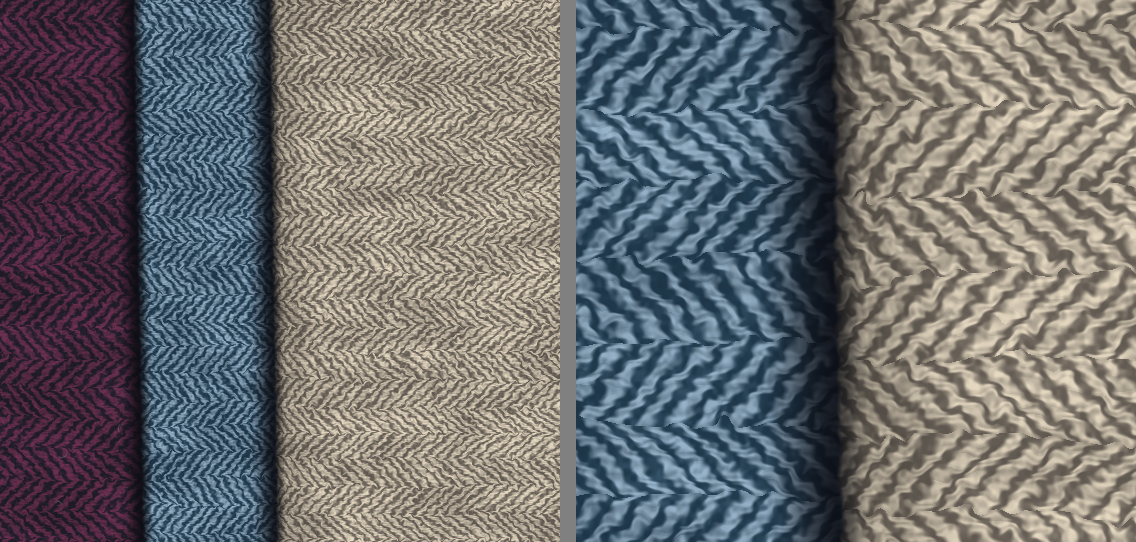
Left, the full canvas; right, a detail of the centre.
This texture is drawn by a WebGL 1 fragment shader. Its source:

```glsl
precision highp float;
// Three folded lengths of wool herringbone: burgundy, blue and beige.
// Each cloth is a zigzag of slanted stripes built from stepped stitches,
// roughened by noise, then shaded where it rolls into the next fold.

uniform vec2 u_resolution;

const float TAU = 6.28318;
const float STITCHES = 7.0; // stitches along a stripe in each row

const vec3 WINE_DARK = vec3(0.12, 0.11, 0.155);
const vec3 WINE_LIGHT = vec3(0.37, 0.17, 0.28);
const vec3 BLUE_DARK = vec3(0.125, 0.225, 0.30);
const vec3 BLUE_LIGHT = vec3(0.50, 0.60, 0.68);
const vec3 BEIGE_DARK = vec3(0.40, 0.37, 0.335);
const vec3 BEIGE_LIGHT = vec3(0.795, 0.75, 0.67);
const vec3 SHADOW = vec3(0.04, 0.045, 0.07);

float hash(vec2 p) {
  return fract(sin(dot(p, vec2(127.1, 311.7))) * 43758.5453);
}

float noise(vec2 p) {
  vec2 i = floor(p);
  vec2 f = fract(p);
  f = f * f * (3.0 - 2.0 * f);
  float low = mix(hash(i), hash(i + vec2(1.0, 0.0)), f.x);
  float high = mix(hash(i + vec2(0.0, 1.0)), hash(i + vec2(1.0, 1.0)), f.x);
  return mix(low, high, f.y);
}

// Herringbone cloth: size holds stripe pitch and row height, fill the light share.
vec3 herringbone(vec2 p, vec2 size, float lean, float fill, float pixel,
                 vec3 dark, vec3 light) {
  // Loose hand of the cloth: slow drift plus ragged yarn
  float drift = noise(p * 11.0) - 0.5;
  float ragged = noise(p * 210.0) - 0.5;
  float frayed = noise(p * 110.0 + 5.0) - 0.5;
  float row = p.y / size.y + drift * 0.28 + frayed * 0.2;
  float along = fract(row);
  float odd = mod(floor(row), 2.0);

  // Stepped slant, reversed on every other row
  float stepped = along - 0.9 * sin(TAU * along * STITCHES) / (TAU * STITCHES);
  float slant = mix(stepped, 1.0 - stepped, odd);
  float phase = p.x / size.x + (slant - 0.5) * lean + odd * 0.3;
  phase += drift * 0.5 + ragged * 0.28;

  // Soft stripe edge, widened to cover a pixel
  float offset = abs(fract(phase) - 0.5) * 2.0;
  float soft = 0.28 + pixel / size.x;
  float stripe = 1.0 - smoothstep(fill - soft, fill + soft, offset);

  // Each stitch has its own tone and a rounded face that thins at its ends
  float thread = row * STITCHES;
  float tone = hash(vec2(floor(phase), floor(thread)));
  float across = (fract(phase) - 0.5) * mix(1.0, -1.0, odd);
  float twist = 0.5 + 0.5 * cos(TAU * (fract(thread) - 0.5 + 0.6 * across));
  stripe *= 0.68 + 0.26 * twist + 0.24 * tone;

  // Brushed fuzz and broad worn patches
  float fuzz = noise(p * vec2(330.0, 270.0)) - 0.5;
  float wear = noise(p * vec2(15.0, 24.0) + 7.0) - 0.5;
  stripe = clamp(stripe + fuzz * 0.22 + wear * 0.14, 0.0, 1.1);
  return mix(dark, light, stripe) * (1.0 + fuzz * 0.14 + wear * 0.12);
}

// Brightness rising from a fold edge; distance is measured into the cloth.
float foldLight(float distance, float width, float floorLight) {
  return mix(floorLight, 1.0, smoothstep(0.0, width, distance));
}

// One short stray fibre with a slight bend
float fibre(vec2 p, vec2 centre, float angle, float size, float pixel) {
  vec2 d = p - centre;
  d = vec2(cos(angle) * d.x + sin(angle) * d.y,
           cos(angle) * d.y - sin(angle) * d.x);
  float bend = d.y - d.x * d.x / size * 0.5;
  float ends = 1.0 - smoothstep(size * 0.6, size, abs(d.x));
  return ends * (1.0 - smoothstep(0.0, 0.0007 + pixel * 0.6, abs(bend)));
}

void main() {
  float pixel = 1.0 / u_resolution.x;
  vec2 p = gl_FragCoord.xy * pixel;
  float top = gl_FragCoord.y / u_resolution.y;

  // Fold edges lean slightly and carry a little nap
  float nap = (noise(vec2(p.y * 160.0, 3.0)) - 0.5) * 0.003;
  float wineEdge = mix(0.257, 0.239, top) + nap;
  float beigeEdge = mix(0.496, 0.482, top) + nap;
  float blueX = p.x - wineEdge;
  float beigeX = p.x - beigeEdge;

  // Beige stripes crowd at the roll and lie flatter toward the right
  float rolled = beigeX - 0.012 * exp(-max(beigeX, 0.0) / 0.02);
  float beigeLean = mix(2.3, 3.1, clamp(beigeX * 2.0, 0.0, 1.0));

  vec3 wine = herringbone(p, vec2(0.025, 0.055), 2.2, 0.53, pixel,
                          WINE_DARK, WINE_LIGHT);
  vec3 blue = herringbone(vec2(blueX, p.y + 0.31), vec2(0.0178, 0.047), 2.3,
                          0.51, pixel, BLUE_DARK, BLUE_LIGHT);
  vec3 beige = herringbone(vec2(rolled, p.y + 0.67), vec2(0.0195, 0.048),
                           beigeLean, 0.57, pixel, BEIGE_DARK, BEIGE_LIGHT);

  // Roll each cloth into its neighbouring shadow
  wine = mix(SHADOW, wine, foldLight(-blueX, 0.04, 0.1));
  float blueShade = foldLight(blueX, 0.02, 0.25) * foldLight(-beigeX, 0.05, 0.1);
  blue = mix(SHADOW, blue, blueShade);
  beige = mix(SHADOW, beige, foldLight(beigeX, 0.018, 0.35));
  beige *= foldLight(beigeX, 0.09, 0.84);

  float blend = pixel + 0.0015;
  vec3 color = mix(wine, blue, smoothstep(-blend, blend, blueX));
  color = mix(color, beige, smoothstep(-blend, blend, beigeX));

  // Scattered pale fibres on the two darker cloths
  for (int i = 0; i < 9; i++) {
    float id = float(i);
    vec2 centre = vec2(hash(vec2(id, 1.0)) * 0.46, hash(vec2(id, 2.0)) * 0.97);
    float strand = fibre(p, centre, hash(vec2(id, 3.0)) * TAU, 0.009, pixel);
    color = mix(color, BLUE_LIGHT, strand * 0.35);
  }
  gl_FragColor = vec4(color, 1.0);
}
```
